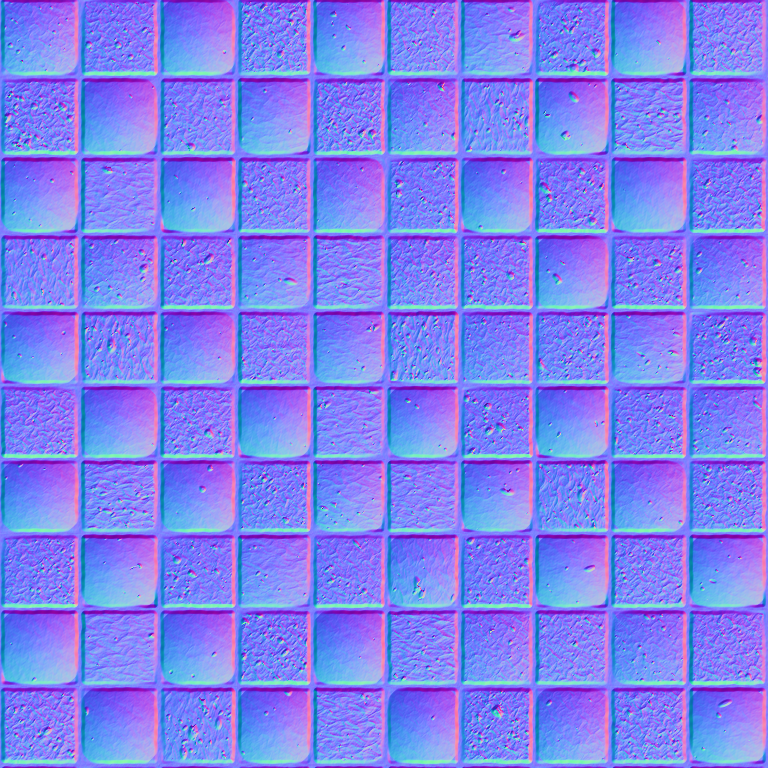
This texture map is drawn by a three.js fragment shader. Its source:

```glsl
// Tangent-space normal map of a 10 x 10 grid of worn, raised mosaic tiles.
// A height field (bevel, dome, cellular grain and blisters) is differentiated
// and its normal packed into RGB, with green pointing down the canvas.
varying vec2 vUv;

const float TILES = 10.0;
const float TAU = 6.28318;
const float HALF_SIZE = 0.468;
const float CORNER = 0.04;
const float SLOPE_STEP = 0.009;

vec2 hash2(vec2 cell) {
  vec3 a = fract(cell.xyx * vec3(0.1031, 0.1030, 0.0973));
  a += dot(a, a.yzx + 33.33);
  return fract((a.xx + a.yz) * a.zy);
}

// Distance to the nearest scattered point
float cellular(vec2 p) {
  vec2 base = floor(p);
  float nearest = 8.0;
  for (int j = -1; j <= 1; j++) {
    for (int i = -1; i <= 1; i++) {
      vec2 cell = base + vec2(float(i), float(j));
      nearest = min(nearest, length(cell + hash2(cell) - p));
    }
  }
  return nearest;
}

float layeredSines(vec2 p) {
  float sum = 0.0;
  float gain = 0.5;
  for (int i = 0; i < 4; i++) {
    sum += gain * sin(p.x + 1.7 * sin(p.y)) * cos(p.y * 0.9 + 0.6 * p.x);
    p = mat2(1.5, 1.1, -1.1, 1.5) * p + 2.3;
    gain *= 0.55;
  }
  return sum;
}

float roundedBox(vec2 p, float halfSize, float radius) {
  vec2 d = abs(p) - halfSize + radius;
  return length(max(d, 0.0)) + min(max(d.x, d.y), 0.0) - radius;
}

// Fine pitted surface, bent so that no rows show
float grain(vec2 p) {
  vec2 bent = p + 0.02 * sin(p.yx * 31.0 + 1.5 * sin(p * 17.0));
  float coarse = cellular(bent * 13.0);
  float fine = cellular(bent * 27.0 + 9.0);
  return 0.019 * coarse * coarse + 0.009 * fine * fine + 0.004 * layeredSines(p * 38.0);
}

// Scattered round blisters and a few pits; amount is the share of cells filled
float blisters(vec2 p, float scale, float amount) {
  vec2 s = p * scale + 0.16 * sin(p.yx * scale * 2.7);
  vec2 base = floor(s);
  float sum = 0.0;
  for (int j = -1; j <= 1; j++) {
    for (int i = -1; i <= 1; i++) {
      vec2 cell = base + vec2(float(i), float(j));
      vec2 kind = hash2(cell + 71.0);
      float radius = 0.22 + 0.34 * kind.y * kind.y;
      float d = length(cell + hash2(cell) - s);
      float raised = kind.y > 0.25 ? 1.0 : -1.0;
      sum += step(kind.x, amount) * raised * radius * (1.0 - smoothstep(0.3 * radius, radius, d));
    }
  }
  return 0.75 * sum / scale;
}

// Bend the grid lines gently so that columns and rows vary in size
vec2 gridPosition(vec2 uv) {
  vec2 drift = vec2(0.07, 0.06) * sin(TAU * uv + vec2(-0.25, 0.44));
  return uv * TILES - vec2(0.012, 0.01) - drift;
}

float height(vec2 p) {
  vec2 id = mod(floor(p), TILES);
  vec2 q = fract(p) - 0.5;
  vec2 look = hash2(id + 3.0);
  vec2 wear = hash2(id + 37.0);
  vec2 local = q + 20.0 * look;

  // Domed tiles alternate with rough, flatter ones
  float odd = mod(id.x + id.y, 2.0);
  float domed = odd * smoothstep(-0.15, 0.4, look.x);
  float rough = mix(0.75 + 0.5 * look.y, 0.22, domed);

  // Worn outline and bevel
  vec2 wobble = 0.003 * sin(q.yx * 13.0 + TAU * look) + 0.002 * sin(q.yx * 43.0 + TAU * wear);
  float chip = 0.014 * rough * max(layeredSines(local * 9.0), 0.0);
  float edge = roundedBox(q + wobble, HALF_SIZE, CORNER) + chip;
  float bevel = 1.0 - smoothstep(-0.033, 0.017, edge);
  float face = 1.0 - smoothstep(-0.05, -0.015, edge);

  // Broad form of the face
  float dome = mix(0.14, 0.62, domed) * (0.28 - min(dot(q, q), 0.34));
  float tilt = dot(q, (wear - 0.5) * 0.16 + vec2(0.0, 0.08 * domed));
  float ripple = 0.007 * layeredSines(local * 11.0);

  // Surface wear, with streak direction chosen per tile
  vec2 along = wear.x > 0.5 ? vec2(1.0, 0.55) : vec2(0.55, 1.0);
  vec2 streak = mix(vec2(1.0), along, step(0.7, wear.y));
  float patches = smoothstep(-0.35, 0.35, layeredSines(local * 5.0));
  float amount = mix(0.1 + 0.5 * wear.x, 0.1 * wear.y, domed) * patches;
  float surface = rough * grain(local * streak);
  surface += blisters(local * streak, 8.0, 0.45 * amount) + blisters(local, 15.0, 0.7 * amount);

  float grout = 0.003 * layeredSines(local * 24.0) * (1.0 - bevel);
  return bevel * (0.056 + dome + tilt + ripple) + face * surface + grout;
}

void main() {
  vec2 p = gridPosition(vUv);
  vec2 e = vec2(SLOPE_STEP, 0.0);
  vec2 slope = vec2(height(p + e.xy) - height(p - e.xy),
                    height(p + e.yx) - height(p - e.yx)) / (2.0 * SLOPE_STEP);
  vec3 normal = normalize(vec3(-slope.x, slope.y, 1.0));
  gl_FragColor = vec4(0.5 + 0.5 * normal, 1.0);
}
```
